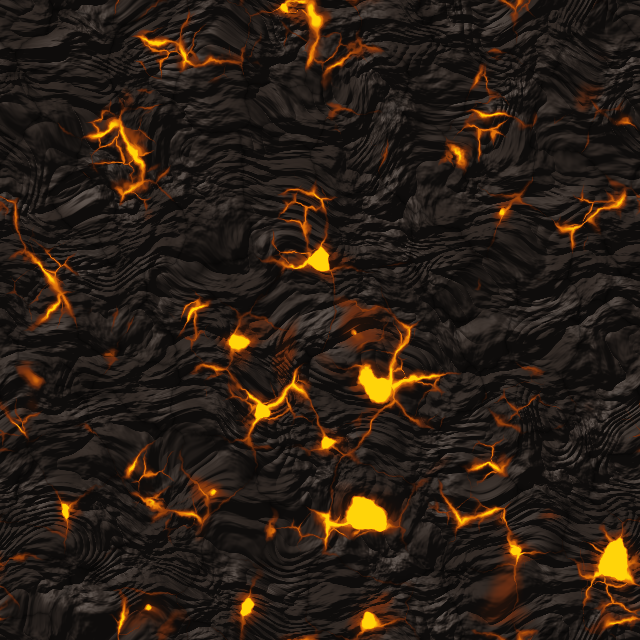
This texture is drawn by a Shadertoy shader. Its source:

```glsl
const vec3 CRUST_DARK = vec3(0.055, 0.047, 0.043);
const vec3 CRUST_LIGHT = vec3(0.205, 0.170, 0.150);
const vec3 SHEEN = vec3(0.17, 0.165, 0.16);
const vec3 EMBER = vec3(0.32, 0.14, 0.06);
const vec3 RUST = vec3(0.56, 0.24, 0.05);
const vec3 AMBER = vec3(0.88, 0.45, 0.05);
const vec3 YELLOW = vec3(1.0, 0.83, 0.04);
const vec3 LIGHT_DIR = vec3(-0.35, 0.72, 0.60);
const float CRACK_CELLS = 10.0;
const float FINE_CELLS = 23.0;
const float CRACK_WIDTH = 0.0034;
const float POOL_CELLS = 7.0;
const float POOL_CHANCE = 0.38;
const float ROPE_DENSITY = 32.0;
const float RELIEF_STEP = 0.0012;

float hash(vec2 p) {
    return fract(sin(dot(p, vec2(127.1, 311.7))) * 43758.5453);
}

vec2 hash2(vec2 p) {
    return vec2(hash(p), hash(p + 57.3));
}

float cornerSlope(vec2 cell, vec2 offset, vec2 period, float seed) {
    float angle = 6.2831853 * hash(mod(cell, period) + seed);
    return dot(vec2(cos(angle), sin(angle)), offset);
}

// Gradient noise that wraps after a whole period
float noise(vec2 p, vec2 period, float seed) {
    vec2 i = floor(p), f = p - i;
    vec2 u = f * f * f * (f * (f * 6.0 - 15.0) + 10.0);
    vec2 e = vec2(1.0, 0.0);
    float low = mix(cornerSlope(i, f, period, seed),
                    cornerSlope(i + e, f - e, period, seed), u.x);
    float high = mix(cornerSlope(i + e.yx, f - e.yx, period, seed),
                     cornerSlope(i + 1.0, f - 1.0, period, seed), u.x);
    return mix(low, high, u.y);
}

float fbm(vec2 uv, vec2 freq, int octaves, float seed) {
    float sum = 0.0, amp = 1.0;
    for (int k = 0; k < octaves; k++) {
        sum += amp * noise(uv * freq, freq, seed + float(k) * 3.7);
        freq *= 2.0;
        amp *= 0.5;
    }
    return sum;
}

vec2 warp(vec2 uv, float freq, int octaves, float seed) {
    return vec2(fbm(uv, vec2(freq), octaves, seed),
                fbm(uv, vec2(freq), octaves, seed + 19.0));
}

// Folded crust: creased lumps, ropy swirls and grit
float crustHeight(vec2 uv) {
    vec2 w = uv + 0.08 * warp(uv, 5.0, 2, 1.0);
    float lumps = abs(fbm(w, vec2(7.0, 11.0), 4, 5.0));
    float swirl = fbm(w, vec2(5.0, 6.0), 2, 9.0);
    float ropeMask = smoothstep(-0.1, 0.3, noise(uv * 8.0, vec2(8.0), 13.0));
    float ropes = abs(sin(swirl * ROPE_DENSITY)) * ropeMask;
    float grit = fbm(w, vec2(44.0, 72.0), 3, 17.0);
    return 0.048 * lumps + 0.0045 * ropes + 0.0035 * grit;
}

// Distance to the borders of wrapped random cells, in canvas units
float crackDistance(vec2 uv, float cells) {
    vec2 p = uv * cells, home = floor(p);
    float nearest = 9.0, second = 9.0;
    for (int y = -1; y <= 1; y++)
    for (int x = -1; x <= 1; x++) {
        vec2 cell = home + vec2(x, y);
        float d = length(cell + hash2(mod(cell, cells) + cells) - p);
        second = min(second, max(nearest, d));
        nearest = min(nearest, d);
    }
    return 0.5 * (second - nearest) / cells;
}

// Signed distance to scattered molten pools, drawn out along the cracks
float poolDistance(vec2 uv, float crack) {
    vec2 p = uv * POOL_CELLS, home = floor(p);
    float best = 1.0;
    for (int y = -1; y <= 1; y++)
    for (int x = -1; x <= 1; x++) {
        vec2 cell = home + vec2(x, y);
        vec2 id = mod(cell, POOL_CELLS) + 31.0;
        float size = hash(id + 7.7);
        float radius = mix(0.012, 0.040, size * size);
        float d = length(cell + hash2(id) - p) / POOL_CELLS + 0.7 * crack - radius;
        if (hash(id + 3.1) < POOL_CHANCE) best = min(best, d);
    }
    return best;
}

void mainImage(out vec4 fragColor, in vec2 fragCoord) {
    vec2 uv = fragCoord / iResolution.xy;

    // Relief lighting
    float h = crustHeight(uv);
    vec2 slope = vec2(crustHeight(uv + vec2(RELIEF_STEP, 0.0)) - h,
                      crustHeight(uv + vec2(0.0, RELIEF_STEP)) - h) / RELIEF_STEP;
    float lit = max(dot(normalize(vec3(-slope, 1.0)), normalize(LIGHT_DIR)), 0.0);
    vec3 color = mix(CRUST_DARK, CRUST_LIGHT, smoothstep(0.15, 1.12, lit));
    color += SHEEN * pow(lit, 9.0) * smoothstep(-0.3, 0.5, fbm(uv, vec2(9.0), 2, 23.0));

    // Jagged cracks and pools
    vec2 jagged = uv + 0.024 * warp(uv, 12.0, 5, 29.0);
    float crack = crackDistance(jagged, CRACK_CELLS);
    float fine = crackDistance(jagged, FINE_CELLS);
    float pool = poolDistance(jagged, crack);
    float poolGlow = exp(-max(pool, 0.0) / 0.016);

    // Heat gathers in patches and around the pools
    float patchHeat = smoothstep(0.0, 0.6, fbm(uv, vec2(7.0), 3, 41.0));
    patchHeat = min(patchHeat + 0.7 * exp(-max(pool, 0.0) / 0.03), 1.0);
    float width = CRACK_WIDTH * (0.35 + patchHeat)
                * (1.0 + 1.2 * noise(uv * 40.0, vec2(40.0), 47.0));
    float heat = 1.05 * patchHeat / (1.0 + pow(crack / width, 2.0));
    heat = max(heat, 0.75 * patchHeat * patchHeat / (1.0 + pow(fine / (0.45 * width), 2.0)));
    float halo = 0.30 * patchHeat * patchHeat * exp(-crack / 0.016);
    float embers = 0.33 * smoothstep(0.35, 0.75, fbm(uv + 0.05 * warp(uv, 5.0, 2, 1.0), vec2(8.0), 2, 53.0));
    float surface = max(halo, embers) + 0.42 * poolGlow;
    heat = max(heat, surface * (0.65 + 0.6 * lit));
    heat = max(heat, 1.05 * smoothstep(0.006, -0.005, pool));

    // Cold seams, then the glow from ember to yellow
    color *= 1.0 - 0.45 * exp(-crack / 0.0025);
    color = mix(color, EMBER * (0.6 + 0.7 * lit), smoothstep(0.06, 0.32, heat));
    color = mix(color, RUST, smoothstep(0.30, 0.52, heat));
    color = mix(color, AMBER, smoothstep(0.50, 0.74, heat));
    color = mix(color, YELLOW, smoothstep(0.74, 0.98, heat));
    fragColor = vec4(color, 1.0);
}
```
